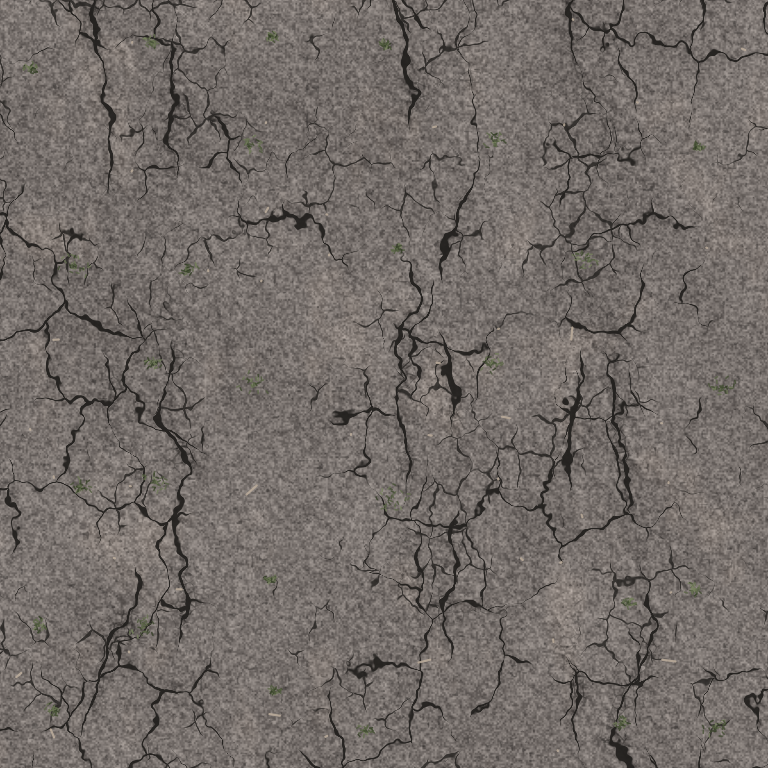
Reproduce this texture procedurally as a WebGL 2 fragment shader.

```glsl
#version 300 es
precision highp float;
// Dry grey-brown soil with jagged vertical fissures, broken plates, crumbs, small weeds and straw.
uniform vec2 u_resolution;
out vec4 fragColor;

#define SOIL vec3(0.470, 0.443, 0.428)
#define CRACK_COLOUR vec3(0.125, 0.117, 0.108)
#define FISSURE_WIDTH 0.0036
#define PLATE_WIDTH 0.0022
#define PLATE_SCALE vec2(11.0, 8.5)
#define CHIP_SCALE vec2(25.0, 19.0)
#define CRUMB_SCALE 75.0
#define GRAIN 0.30
#define WEED_GRID 7.0
#define WEED_CHANCE 0.55
#define STRAW_GRID 10.0
#define STRAW_CHANCE 0.35

float hash(vec2 p) {
  vec3 q = fract(p.xyx * 0.1031);
  q += dot(q, q.yzx + 33.33);
  return fract((q.x + q.y) * q.z);
}

vec2 hash2(vec2 p) { return vec2(hash(p), hash(p + 71.0)); }

float noise(vec2 p) {
  vec2 i = floor(p), f = fract(p);
  f = f * f * (3.0 - 2.0 * f);
  return mix(mix(hash(i), hash(i + vec2(1, 0)), f.x),
             mix(hash(i + vec2(0, 1)), hash(i + vec2(1, 1)), f.x), f.y);
}

float fbm(vec2 p) {
  float sum = 0.0, amp = 0.5;
  for (int i = 0; i < 4; i++) {
    sum += amp * noise(p);
    p = p * 2.03 + 19.0;
    amp *= 0.5;
  }
  return sum;
}

vec2 warp(vec2 p) { return vec2(noise(p), noise(p + 37.3)) - 0.5; }

// Distance to the border between the two nearest cells, in cell units
float cellBorder(vec2 p) {
  vec2 base = floor(p), near = vec2(9), next = vec2(9);
  for (int k = 0; k < 9; k++) {
    vec2 cell = base + vec2(k % 3 - 1, k / 3 - 1);
    vec2 r = cell + 0.1 + 0.8 * hash2(cell) - p;
    if (dot(r, r) < dot(near, near)) { next = near; near = r; }
    else if (dot(r, r) < dot(next, next)) next = r;
  }
  return dot(0.5 * (near + next), normalize(next - near));
}

// Soft-edged coverage of a line with half width w at distance d
float line(float d, float w, float aa) {
  return (1.0 - smoothstep(w - aa, w + aa, d)) * smoothstep(0.0, aa, w);
}

float segment(vec2 p, vec2 axis, float halfLength) {
  return length(p - axis * clamp(dot(p, axis), -halfLength, halfLength));
}

void main() {
  vec2 uv = gl_FragCoord.xy / u_resolution.y;
  float aa = max(0.0008, 0.5 / u_resolution.y);
  vec2 jag = 0.009 * warp(uv * 75.0) + 0.0045 * warp(uv * 160.0);
  vec2 p = uv + 0.035 * warp(uv * 13.0) + 0.022 * warp(uv * 33.0) + jag;
  float ragged = noise(uv * 70.0 + 13.0);

  // Vertical fissures, two along each disturbed band
  vec3 bands = vec3(0.18, 0.55, 0.80);
  float band = 0.0, crack = 0.0, shade = 0.0, rubble = 0.0;
  for (int i = 0; i < 6; i++) {
    float id = float(i), side = float(i % 2) - 0.5;
    float centre = bands[i / 2] + 0.08 * side;
    float path = centre + 0.07 * (noise(vec2(uv.y * 5.0, id * 7.0)) - 0.5);
    float d = abs(p.x - path);
    float open = smoothstep(0.36, 0.75, noise(vec2(uv.y * 10.0 + 11.0, id * 5.0 + 40.0)));
    float w = FISSURE_WIDTH * open * (0.1 + 0.8 * ragged + 0.5 * noise(uv * 24.0 + id));
    crack = max(crack, line(d, w, aa));
    shade = max(shade, open * exp(-d / 0.004));
    rubble = max(rubble, (0.4 + 0.6 * open) * exp(-d * d / 0.0003));
    band += 0.5 * exp(-pow((uv.x - centre) / 0.06, 2.0));
  }

  // Plate outlines, broken into short stretches, and finer chips
  float plate = cellBorder(p * PLATE_SCALE) / 9.7;
  float plateOpen = smoothstep(0.47, 0.78, 0.65 * noise(uv * 9.0 + 3.0) + 0.35 * noise(uv * 24.0) + 0.12 * band);
  crack = max(crack, line(plate, PLATE_WIDTH * plateOpen * (0.25 + 1.1 * ragged), aa));
  shade = max(shade, 0.6 * plateOpen * exp(-plate / 0.004));
  vec2 q = uv + 0.012 * warp(uv * 33.0) + jag;
  float chip = cellBorder(q * CHIP_SCALE + 5.0) / 22.0;
  float chipOpen = smoothstep(0.56, 0.82, 0.6 * noise(uv * 12.0 + 50.0) + 0.4 * noise(uv * 34.0 + 9.0) + 0.15 * band);
  crack = max(crack, 0.85 * line(chip, 0.0018 * chipOpen * (0.3 + ragged), aa));
  float crumb = cellBorder((uv + 0.4 * jag) * CRUMB_SCALE) / CRUMB_SCALE;
  float crumbOpen = rubble * smoothstep(0.5, 0.75, noise(uv * 20.0 + 90.0));
  crack = max(crack, 0.55 * crumbOpen * line(crumb, 0.0013 * ragged + 0.0003, aa));

  // Soil tone: broad patches, dusty spots, tool marks, grain and relief
  float patches = fbm(uv * vec2(8.0, 6.0)) - 0.47;
  float dust = smoothstep(0.52, 0.78, fbm(uv * vec2(19.0, 13.0) + 8.0));
  float marks = (noise(uv * vec2(85.0, 16.0)) - 0.5) * smoothstep(0.5, 0.8, noise(uv * 8.0 + 60.0));
  float grain = 0.65 * noise(uv * 430.0) + 0.35 * noise(uv * 230.0 + 7.0) - 0.5;
  vec2 clod = uv * 140.0;
  float relief = noise(clod) - noise(clod + vec2(0.45, 0.5));
  float tone = 0.10 * patches + 0.05 * dust + 0.035 * marks + GRAIN * grain;
  tone += (0.07 + 0.12 * rubble) * relief + 0.035 * (noise(uv * 60.0) - 0.5);
  vec3 colour = SOIL + tone * vec3(1.0, 0.97, 0.94) + dust * vec3(0.008, 0.002, -0.004);
  float pit = smoothstep(0.80, 0.95, noise(uv * 210.0 + 31.0));
  colour *= 1.0 - 0.16 * shade - 0.03 * rubble - 0.22 * pit;
  colour = mix(colour, CRACK_COLOUR, 0.92 * crack);

  // Straw and pale flecks
  vec2 cell = floor(uv * STRAW_GRID);
  vec2 rnd = hash2(cell + 210.0);
  vec2 local = uv - (cell + 0.2 + 0.6 * hash2(cell + 330.0)) / STRAW_GRID;
  float angle = 6.283 * rnd.y;
  float reach = 0.0005 + 0.010 * pow(hash(cell + 5.0), 4.0);
  float straw = line(segment(local, vec2(cos(angle), sin(angle)), reach), 0.0014, aa);
  colour = mix(colour, vec3(0.74, 0.68, 0.61), 0.85 * straw * step(rnd.x, STRAW_CHANCE));

  // Weed tufts: loose scatters of small leaves in random directions
  cell = floor(uv * WEED_GRID);
  local = uv - (cell + 0.25 + 0.5 * hash2(cell + 120.0)) / WEED_GRID;
  float radius = mix(0.008, 0.026, pow(hash(cell + 44.0), 2.0));
  if (hash(cell + 160.0) < WEED_CHANCE && length(local) < 0.035) {
    for (int i = 0; i < 26; i++) {
      vec2 seed = cell * 31.0 + float(i) * 3.0 + 400.0;
      vec2 r = hash2(seed), turn = 6.283 * hash2(seed + 17.0);
      vec2 place = radius * r.y * vec2(cos(turn.x), 0.8 * sin(turn.x));
      float leaf = line(segment(local - place, vec2(cos(turn.y), sin(turn.y)), 0.0018), 0.0010, aa);
      vec3 green = mix(vec3(0.18, 0.22, 0.13), vec3(0.48, 0.52, 0.38), r.x);
      colour = mix(colour, green, 0.8 * leaf);
    }
  }
  fragColor = vec4(clamp(colour, 0.0, 1.0), 1.0);
}
```
